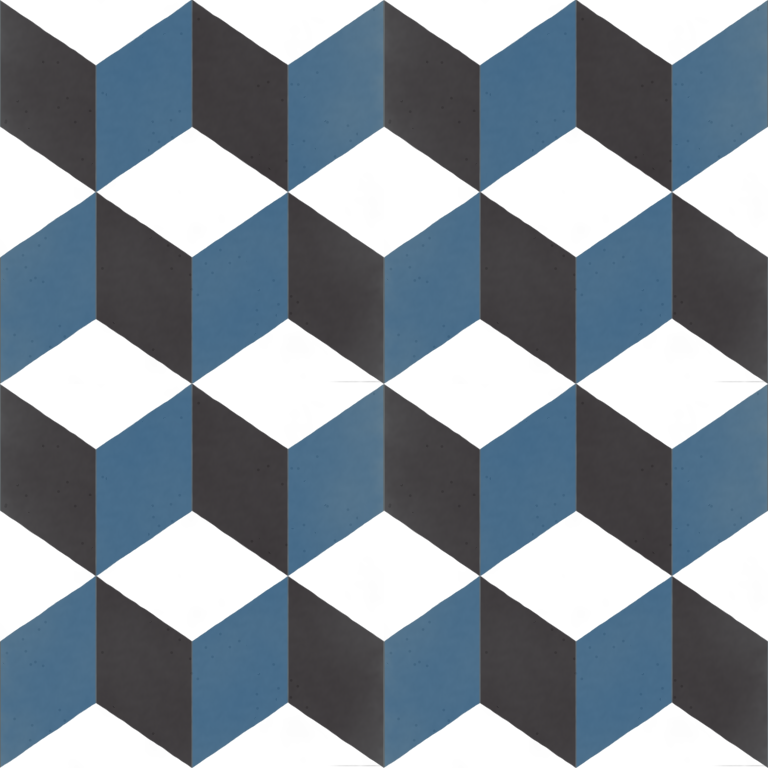
Write a WebGL 1 fragment shader that draws this pattern.

```glsl
precision highp float;

uniform vec2 u_resolution;

const vec2 CELLS = vec2(8.0, 4.0);  // rhombus columns and rows
const float TILES = 2.0;            // cement tiles per side
const float RISE = 0.34;            // slant height as part of a row
const vec3 WHITE = vec3(1.0);
const vec3 BLUE = vec3(0.28, 0.42, 0.535);
const vec3 BLUE_WORN = vec3(0.38, 0.48, 0.55);
const vec3 DARK = vec3(0.245, 0.232, 0.238);
const vec3 DARK_WORN = vec3(0.33, 0.33, 0.335);
const vec3 JOINT = vec3(0.47, 0.49, 0.49);

vec2 hash2(vec2 p) {
  vec2 q = vec2(dot(p, vec2(127.1, 311.7)), dot(p, vec2(269.5, 183.3)));
  return fract(sin(q) * 4375.85);
}

// Distance to the nearest scattered point
float cellular(vec2 p) {
  vec2 base = floor(p);
  float nearest = 2.0;
  for (int j = -1; j <= 1; j++) {
    for (int i = -1; i <= 1; i++) {
      vec2 cell = base + vec2(float(i), float(j));
      nearest = min(nearest, length(cell + hash2(cell) - p));
    }
  }
  return nearest;
}

// Layered sines, roughly -1 to 1
float cloud(vec2 p) {
  float sum = 0.0;
  float amp = 0.5;
  for (int i = 0; i < 4; i++) {
    p = mat2(0.8, 0.6, -0.6, 0.8) * p * 1.7 + 1.3;
    sum += amp * sin(p.x + 1.5 * sin(p.y)) * cos(0.8 * p.y);
    amp *= 0.6;
  }
  return sum;
}

// Soft line of the given half width
float line(float dist, float halfWidth, float soft) {
  return 1.0 - smoothstep(halfWidth - soft, halfWidth + soft, abs(dist));
}

// Signed distance to the slanted band, positive inside
float bandDistance(vec2 f, float slant) {
  float top = RISE * slant;
  float slope = RISE * CELLS.x / CELLS.y;
  float gap = min(f.y - top, top + 1.0 - RISE - f.y);
  return gap / (CELLS.y * sqrt(1.0 + slope * slope));
}

// Pigment wear, the same in every tile
float wearAmount(vec2 tile) {
  vec2 border = min(tile, 1.0 - tile);
  float rim = exp(-border.x / 0.035) + 0.5 * exp(-border.y / 0.03);
  float outer = 1.0 - smoothstep(0.05, 0.3, border.x);
  float mottle = cloud(tile * 5.0);
  float smudge = smoothstep(0.7, 0.1, cellular(tile * 5.0 + 3.0));
  return 0.06 + 0.22 * mottle + 0.15 * smudge * outer
       + 0.15 * outer + rim * (0.4 + 0.3 * cloud(tile * 23.0));
}

void main() {
  vec2 uv = gl_FragCoord.xy / u_resolution;
  vec2 p = vec2(uv.x, 1.0 - uv.y);
  float soft = max(0.0011, 0.75 / min(u_resolution.x, u_resolution.y));
  vec2 tile = fract(p * TILES);

  // Alternating slanted faces
  vec2 id = floor(p * CELLS);
  vec2 f = fract(p * CELLS);
  float isBlue = mod(id.x + id.y, 2.0);
  float slant = mix(f.x, 1.0 - f.x, isBlue);
  float joint = min(f.x, 1.0 - f.x) / CELLS.x;
  float blend = 0.5 - 0.5 * smoothstep(0.0, soft, joint);
  float blueShare = mix(isBlue, 1.0 - isBlue, blend);

  // Pigment with wear, grain and pinholes
  float wear = clamp(wearAmount(tile), -0.2, 1.0);
  vec3 paint = mix(mix(DARK, DARK_WORN, wear), mix(BLUE, BLUE_WORN, wear), blueShare);
  paint += 0.008 * cloud(tile * 60.0);
  float pinhole = 1.0 - smoothstep(0.03, 0.12, cellular(tile * 22.0));
  paint -= 0.04 * pinhole * step(0.2, cloud(tile * 9.0 + 4.0));

  // Pale joints, stronger where tiles meet
  float seam = min(tile.x, 1.0 - tile.x) / TILES;
  float jointTone = 0.4 + 0.2 * cloud(tile * 30.0);
  paint = mix(paint, JOINT, jointTone * line(joint, 0.0009, soft));
  paint = mix(paint, JOINT * 0.8, 0.6 * line(seam, 0.0008, soft));

  // White tops, with a faint hairline at the tile corner
  vec3 top = WHITE - 0.006 * smoothstep(0.2, 0.7, cloud(tile * 11.0));
  float hair = line(tile.y - 0.994, 0.0015, 2.0 * soft) * smoothstep(0.85, 0.9, tile.x);
  top -= 0.14 * hair * (0.8 + 0.4 * cloud(tile * 40.0));

  // Slightly uneven slanted edges
  float wobble = 0.0007 * cloud(tile * 28.0);
  float inside = bandDistance(f, slant) + wobble;
  float cover = smoothstep(-soft, soft, inside);
  paint = mix(paint, JOINT, 0.25 * line(inside, 0.0008, soft));
  gl_FragColor = vec4(mix(top, paint, cover), 1.0);
}
```
